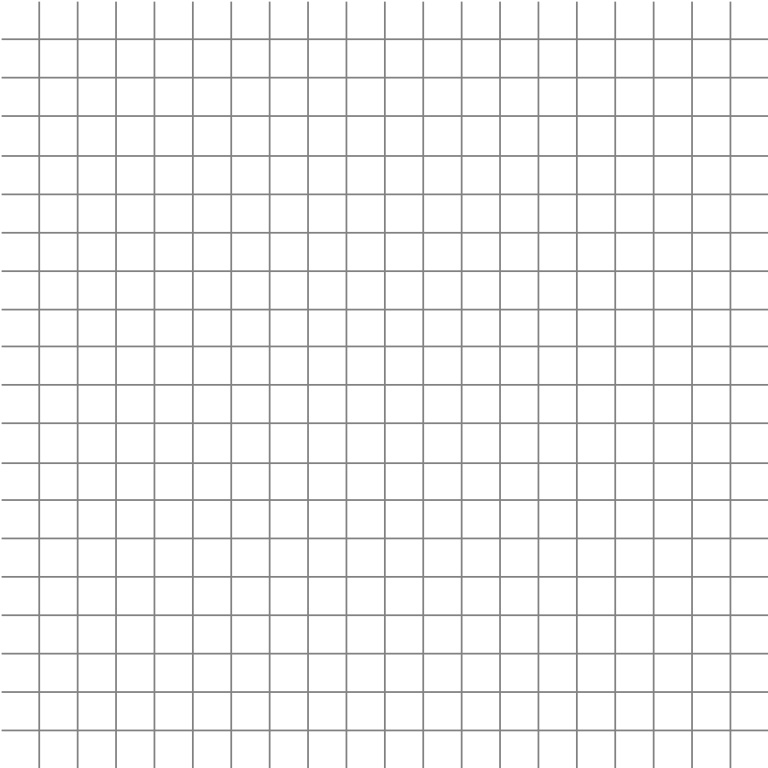
Reproduce this pattern procedurally as a WebGL 2 fragment shader.

```glsl
#version 300 es
precision highp float;
// Thin grey square grid on white, 20 cells across and 20 down.
// Each pixel finds its nearest line per axis and takes the exact box coverage;
// a few rows sit slightly low, and the left and top edges keep a bare margin.

#define CELLS 20.0
#define LINE_WIDTH 0.00228
#define GRID_OFFSET 0.0011
#define ROW_SLIP 0.002
#define MARGIN 0.0021
#define PAPER_COLOR vec3(1.0)
#define LINE_COLOR vec3(0.505)

uniform vec2 u_resolution;
out vec4 fragColor;

// Share of a pixel covered by a band centred at signed distance d
vec2 bandCoverage(vec2 d, vec2 pixel) {
    vec2 halfWidth = vec2(0.5 * LINE_WIDTH);
    vec2 upper = min(halfWidth, d + 0.5 * pixel);
    vec2 lower = max(-halfWidth, d - 0.5 * pixel);
    return clamp((upper - lower) / pixel, 0.0, 1.0);
}

// Downward slip of a row: one run of five rows and one lone row
float rowSlip(float row) {
    bool inRun = abs(row - 6.0) < 2.5;
    bool isLone = abs(row - 12.0) < 0.5;
    return (inRun || isLone) ? ROW_SLIP : 0.0;
}

void main() {
    // Canvas position measured from the upper left
    vec2 pixel = 1.0 / u_resolution;
    vec2 pos = gl_FragCoord.xy * pixel;
    pos.y = 1.0 - pos.y;

    // Nearest inner line on each axis: x for columns, y for rows
    vec2 index = floor((pos - GRID_OFFSET) * CELLS + 0.5);
    index = clamp(index, 1.0, CELLS - 1.0);
    vec2 center = index / CELLS + GRID_OFFSET;
    center.y += rowSlip(index.y);
    vec2 ink = bandCoverage(pos - center, pixel);

    // Columns start below the top margin, rows right of the left margin
    vec2 inside = clamp((pos - MARGIN) / pixel + 0.5, 0.0, 1.0);
    ink *= inside.yx;

    float coverage = 1.0 - (1.0 - ink.x) * (1.0 - ink.y);
    fragColor = vec4(mix(PAPER_COLOR, LINE_COLOR, coverage), 1.0);
}
```
